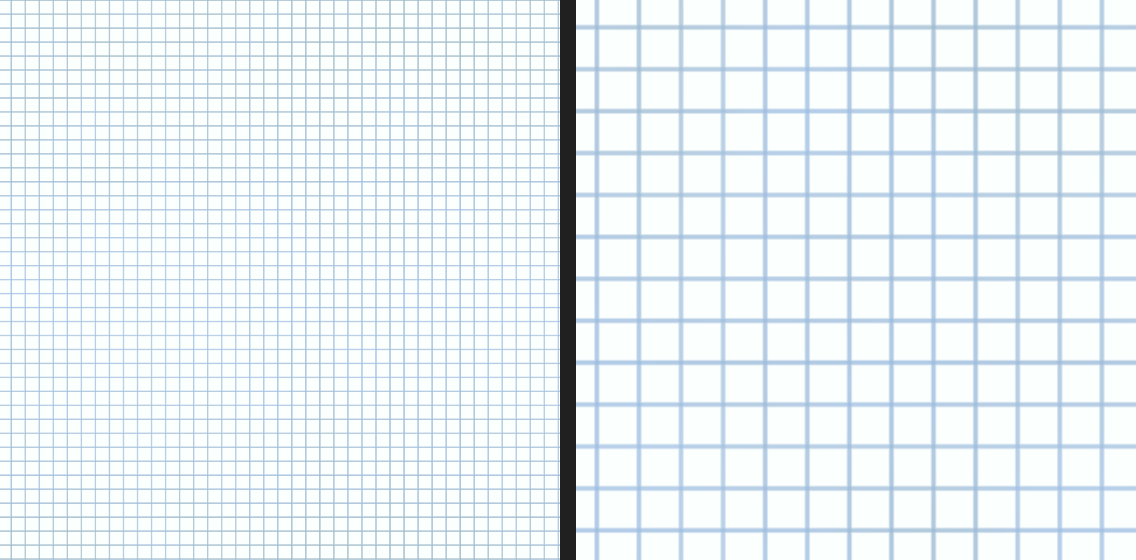
Left, the full canvas; right, a detail of the centre.
This pattern is drawn by a WebGL 2 fragment shader. Its source:

```glsl
#version 300 es
precision highp float;

uniform vec2 u_resolution;
out vec4 fragColor;

// Grid layout, in canvas units
const vec2 REPEATS = vec2(39.92, 40.08);
const vec2 FIRST_LINE = vec2(0.0201, 0.0017);
const float LINE_WIDTH = 0.0013;
const float LINE_SOFTNESS = 0.0027;

// Colours
const vec3 PAPER = vec3(0.985, 1.0, 0.995);
const vec3 INK_GREY = vec3(0.42, 0.57, 0.66);
const vec3 INK_BLUE = vec3(0.42, 0.60, 0.82);

// Print variation
const float STRENGTH_VARIATION = 0.18;
const float TINT_VARIATION = 0.7;
const float TINT_SCALE = 9.0;
const float BLUE_BAND_CENTRE = 0.42;
const float BLUE_BAND_REACH = 0.55;
const float CROSSING_DARKENING = 0.45;

vec2 hashGradient(vec2 cell) {
    vec3 p = fract(cell.xyx * vec3(0.1031, 0.1030, 0.0973));
    p += dot(p, p.yzx + 33.33);
    float angle = 6.2832 * fract((p.x + p.y) * p.z);
    return vec2(cos(angle), sin(angle));
}

float gradientNoise(vec2 p) {
    vec2 i = floor(p);
    vec2 f = p - i;
    vec2 s = f * f * f * (f * (f * 6.0 - 15.0) + 10.0);
    float a = dot(hashGradient(i), f);
    float b = dot(hashGradient(i + vec2(1, 0)), f - vec2(1, 0));
    float c = dot(hashGradient(i + vec2(0, 1)), f - vec2(0, 1));
    float d = dot(hashGradient(i + vec2(1, 1)), f - vec2(1, 1));
    return mix(mix(a, b, s.x), mix(c, d, s.x), s.y);
}

// Exact overlap of a line with a box filter
vec2 lineCoverage(vec2 dist, vec2 filterWidth) {
    vec2 reach = 0.5 * (LINE_WIDTH + filterWidth) - dist;
    return clamp(reach, vec2(0.0), min(vec2(LINE_WIDTH), filterWidth)) / filterWidth;
}

void main() {
    vec2 uv = gl_FragCoord.xy / u_resolution;
    vec2 filterWidth = max(1.0 / u_resolution, vec2(LINE_SOFTNESS));

    // Nearest vertical line in x, nearest horizontal line in y
    vec2 grid = (uv - FIRST_LINE) * REPEATS;
    vec2 lineIndex = floor(grid + 0.5);
    vec2 dist = abs(grid - lineIndex) / REPEATS;
    vec2 coverage = lineCoverage(dist, filterWidth);

    // Uneven ink from line to line
    vec2 unevenness = vec2(gradientNoise(vec2(lineIndex.x * 0.73, 3.4)),
                           gradientNoise(vec2(lineIndex.y * 0.73, 17.6)));
    coverage *= 1.0 + STRENGTH_VARIATION * unevenness;

    // Crossings are only a little darker than the lines
    float strongest = max(coverage.x, coverage.y);
    float weakest = min(coverage.x, coverage.y);
    float ink = strongest + CROSSING_DARKENING * weakest * (1.0 - strongest);

    // Bluer towards the middle, greyer near the top and bottom
    float band = 1.0 - smoothstep(0.0, BLUE_BAND_REACH, abs(uv.y - BLUE_BAND_CENTRE));
    float drift = gradientNoise(uv * TINT_SCALE + 5.3);
    float blueness = clamp(0.15 + 0.7 * band + TINT_VARIATION * drift, 0.0, 1.0);
    vec3 inkColour = mix(INK_GREY, INK_BLUE, blueness);

    fragColor = vec4(mix(PAPER, inkColour, clamp(ink, 0.0, 1.0)), 1.0);
}
```
